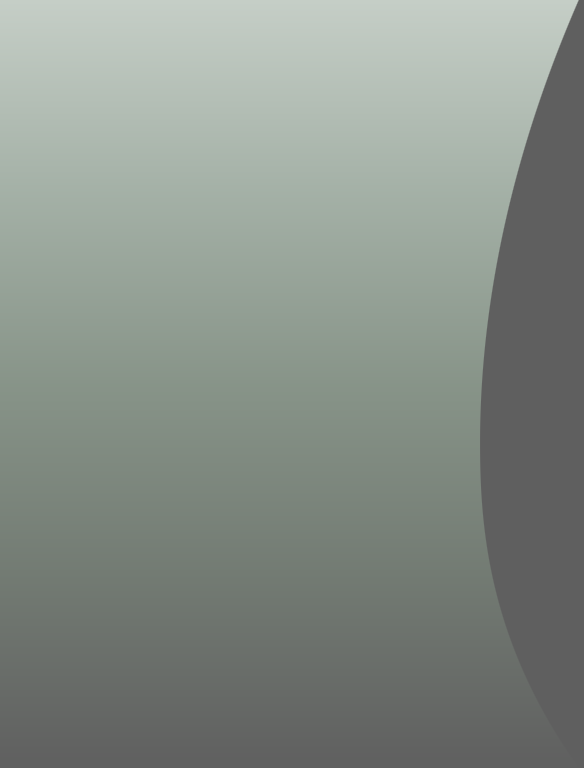
This background is drawn by a Shadertoy shader. Its source:

```glsl
// Pale sage vertical gradient with a dark grey curve bulging in from the right.

const vec3 CHARCOAL  = vec3(0.374, 0.374, 0.374);
const vec3 DEEP_SAGE = vec3(0.449, 0.481, 0.450);
const vec3 SAGE      = vec3(0.531, 0.580, 0.535);
const vec3 SOFT_SAGE = vec3(0.643, 0.692, 0.652);
const vec3 MIST      = vec3(0.773, 0.808, 0.778);

// Five evenly spaced colour stops, from bottom to top
vec3 sageGradient(float height) {
    float t = clamp(height, 0.0, 1.0) * 4.0;
    vec3 color = mix(CHARCOAL, DEEP_SAGE, clamp(t, 0.0, 1.0));
    color = mix(color, SAGE, clamp(t - 1.0, 0.0, 1.0));
    color = mix(color, SOFT_SAGE, clamp(t - 2.0, 0.0, 1.0));
    return mix(color, MIST, clamp(t - 3.0, 0.0, 1.0));
}

// Horizontal place of the curve: apex.x at height apex.y, opening to the right
float curveEdge(float height, vec2 apex, float spread) {
    float offset = height - apex.y;
    bool above = offset > 0.0;
    float reach = above ? 1.0 - apex.y : apex.y;
    float bend = above ? 1.95 : 2.35;
    return apex.x + spread * pow(abs(offset) / reach, bend);
}

// One-pixel-wide soft coverage of the positive side of a field
float coverage(float field) {
    return clamp(0.5 + field / max(fwidth(field), 1e-5), 0.0, 1.0);
}

void mainImage(out vec4 fragColor, in vec2 fragCoord) {
    vec2 uv = fragCoord / iResolution.xy;

    // Backdrop
    vec3 color = sageGradient(uv.y);

    // Dark panel on the right
    float panel = uv.x - curveEdge(uv.y, vec2(0.822, 0.425), 0.169);
    color = mix(color, CHARCOAL, coverage(panel));

    fragColor = vec4(color, 1.0);
}
```
